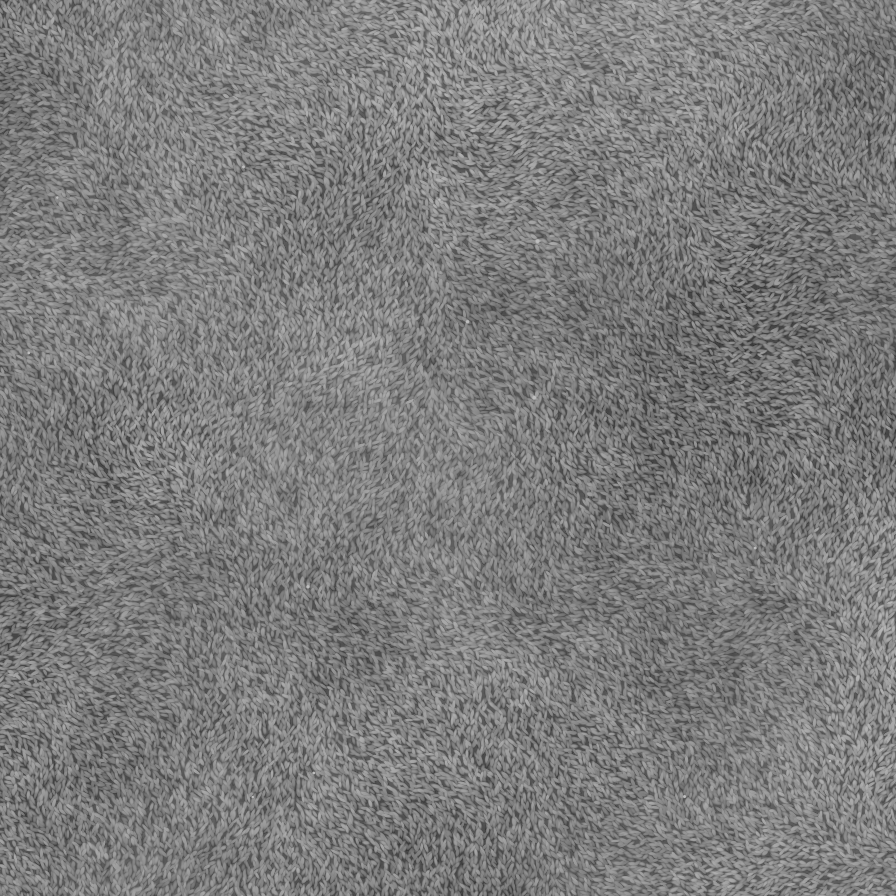
A three.js fragment shader for this texture:

```glsl
// Grey carpet: short, tightly packed pile strands with dark gaps between them.
// Each strand is a jittered, rotated dome; a soft maximum picks the top strand.
// Broad noise bends the pile direction and adds worn, lighter and darker patches.
varying vec2 vUv;

const float STRANDS_ACROSS = 200.0;
const float FLECKS_ACROSS = 24.0;
const float BLEND_SHARPNESS = 10.0;
const float PILE_ANGLE = -0.8;
const float PILE_GREY = 0.487;
const float FLECK_GREY = 0.74;

// Two random values per cell, without sine
vec2 hash22(vec2 p) {
  vec3 q = fract(p.xyx * vec3(0.1031, 0.1030, 0.0973));
  q += dot(q, q.yzx + 33.33);
  return fract((q.xx + q.yz) * q.zy);
}

float valueNoise(vec2 p) {
  vec2 cell = floor(p);
  vec2 f = fract(p);
  f = f * f * (3.0 - 2.0 * f);
  float bottom = mix(hash22(cell).x, hash22(cell + vec2(1.0, 0.0)).x, f.x);
  float top = mix(hash22(cell + vec2(0.0, 1.0)).x, hash22(cell + 1.0).x, f.x);
  return mix(bottom, top, f.y);
}

// Layered noise, normalised to 0..1
float fbm(vec2 p) {
  float sum = 0.0;
  float weight = 0.5;
  float total = 0.0;
  for (int i = 0; i < 4; i++) {
    sum += weight * valueNoise(p);
    total += weight;
    p = p * 2.03 + 17.7;
    weight *= 0.6;
  }
  return sum / total;
}

vec2 rotate(vec2 p, float angle) {
  float c = cos(angle);
  float s = sin(angle);
  return vec2(c * p.x + s * p.y, c * p.y - s * p.x);
}

// Returns the pile height (x) and the tone of the top strand (y)
vec2 pile(vec2 p, float flowAngle) {
  vec2 home = floor(p);
  float weightSum = 0.0;
  float toneSum = 0.0;
  for (int j = -2; j <= 2; j++) {
    for (int i = -2; i <= 2; i++) {
      vec2 cell = home + vec2(float(i), float(j));
      vec2 jitter = hash22(cell + 11.0);
      vec2 shape = hash22(cell + 257.0);
      vec2 look = hash22(cell + 503.0);

      float angle = flowAngle + (shape.x - 0.5) * 1.5;
      vec2 radii = vec2(mix(0.9, 1.5, shape.y), mix(0.36, 0.56, look.x));
      vec2 q = rotate(p - cell - jitter, angle) / radii;

      float height = (1.0 - dot(q, q)) * mix(0.55, 1.0, look.y);
      float weight = exp(BLEND_SHARPNESS * max(height, -0.5));
      float tipLight = -0.25 * clamp(q.x, -1.0, 1.0);
      weightSum += weight;
      toneSum += weight * (fract(look.x * 7.0 + look.y) - 0.5 + tipLight);
    }
  }
  return vec2(log(weightSum) / BLEND_SHARPNESS, toneSum / weightSum);
}

// Sparse pale lint, one possible fleck per cell
float fleckMask(vec2 p) {
  vec2 cell = floor(p);
  vec2 centre = 0.2 + 0.6 * hash22(cell + 71.0);
  vec2 pick = hash22(cell + 149.0);
  float radius = mix(0.04, 0.075, pick.y);
  float dist = length(fract(p) - centre);
  return step(pick.x, 0.025) * (1.0 - smoothstep(0.4 * radius, radius, dist));
}

void main() {
  // Pile direction and strands
  float flow = valueNoise(vUv * 7.0 + 5.0) + 0.5 * valueNoise(vUv * 17.0 + 31.0);
  float flowAngle = PILE_ANGLE + (flow - 0.75) * 2.2;
  vec2 strand = pile(vUv * STRANDS_ACROSS, flowAngle);

  // Deep gaps are stronger where the pile stands open
  float openness = valueNoise(vUv * 6.0 + 43.0);
  float gapContrast = mix(0.17, 0.28, openness);
  float body = smoothstep(-0.1, 0.8, strand.x) - 0.62;

  // Worn patches and small clumps
  float patches = (fbm(vUv * 4.0 + 3.0) - 0.5) * 0.22;
  float clumps = (valueNoise(vUv * 70.0) - 0.5) * 0.06;

  float grey = PILE_GREY + body * gapContrast + strand.y * 0.14 + patches + clumps;
  grey = mix(grey, FLECK_GREY, fleckMask(vUv * FLECKS_ACROSS));
  gl_FragColor = vec4(vec3(clamp(grey, 0.2, 0.8)), 1.0);
}
```
